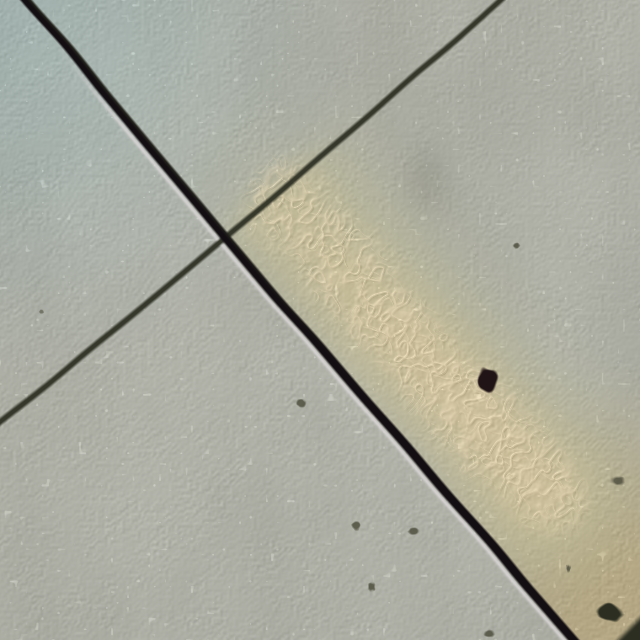
Give the GLSL for this texture, as a WebGL 1 fragment shader.

```glsl
precision highp float;
// Worn floor tiles split by two crossing dark joints, with a warm patch of light.
// The joints are distance fields over gently bent lines; mottling, grain and
// the scuffed streaks are value noise, embossed as if lit from the upper left.

uniform vec2 u_resolution;

const vec3 TILE_COOL = vec3(0.635, 0.695, 0.680);
const vec3 TILE_GREY = vec3(0.682, 0.688, 0.650);
const vec3 TILE_WARM = vec3(0.715, 0.650, 0.490);
const vec3 GLOW_COLOR = vec3(0.800, 0.745, 0.600);
const vec3 STREAK_COLOR = vec3(0.900, 0.830, 0.700);
const vec3 STRIP_COLOR = vec3(0.715, 0.710, 0.575);
const vec3 JOINT_DARK = vec3(0.075, 0.055, 0.070);
const vec3 JOINT_GREEN = vec3(0.170, 0.180, 0.130);
const vec3 RIM_COLOR = vec3(0.860, 0.845, 0.850);
const vec3 SPOT_COLOR = vec3(0.130, 0.080, 0.085);
const vec3 SPECK_COLOR = vec3(0.310, 0.310, 0.245);
const vec2 GLOW_START = vec2(0.440, 0.690);
const vec2 GLOW_END = vec2(0.845, 0.235);
const float LONG_HALF_WIDTH = 0.0068;
const float CROSS_HALF_WIDTH = 0.0045;
const float GRAIN_AMOUNT = 0.055;

float hash(vec2 p) {
  return fract(sin(dot(p, vec2(127.1, 311.7))) * 43758.545);
}

float noise(vec2 p) {
  vec2 i = floor(p), f = fract(p);
  f = f * f * (3.0 - 2.0 * f);
  return mix(mix(hash(i), hash(i + vec2(1.0, 0.0)), f.x),
             mix(hash(i + vec2(0.0, 1.0)), hash(i + 1.0), f.x), f.y);
}

float fbm(vec2 p) {
  float sum = 0.0, amp = 0.5;
  for (int i = 0; i < 4; i++) {
    sum += amp * noise(p);
    p = mat2(1.6, 1.2, -1.2, 1.6) * p + 7.3;
    amp *= 0.5;
  }
  return sum;
}

float segmentDistance(vec2 p, vec2 a, vec2 b) {
  vec2 ab = b - a;
  return length(p - a - ab * clamp(dot(p - a, ab) / dot(ab, ab), 0.0, 1.0));
}

// Signed distances: positive right of the long joint, above the cross joint.
float longJoint(vec2 p) {
  float bend = 0.007 * sin(3.1416 * p.y) - 0.005 * (noise(vec2(p.y * 13.0, 2.0)) - 0.5);
  return (p.x - 0.898 + 0.855 * p.y + bend) * 0.76;
}

float crossJoint(vec2 p) {
  float wobble = 0.004 * (noise(vec2(p.x * 14.0, 9.0)) - 0.5);
  return (p.y - 0.339 - 0.80 * p.x - 0.058 * p.x * p.x + wobble) * 0.77;
}

// Thin curling ridges along the zero level of warped noise.
float ridges(vec2 p) {
  vec2 q = mat2(0.76, 0.65, -0.65, 0.76) * p;
  q += 0.018 * vec2(noise(p * 45.0), noise(p * 45.0 + 31.0));
  float a = 1.0 - abs(2.0 * noise(q * vec2(105.0, 60.0)) - 1.0);
  float b = 1.0 - abs(2.0 * noise(q.yx * vec2(95.0, 60.0) + 17.0) - 1.0);
  return pow(max(a, b * 0.85), 3.0);
}

float spot(vec2 p, vec2 center, vec2 radius, float soft) {
  vec2 d = (p - center) / radius;
  float edge = 0.8 + 0.45 * noise(d * 1.3 + center * 60.0);
  return 1.0 - smoothstep(edge - soft, edge + soft, length(d));
}

void main() {
  vec2 p = gl_FragCoord.xy / u_resolution;
  float dLong = longJoint(p);
  float dCross = crossJoint(p);
  float rightSide = smoothstep(-0.004, 0.004, dLong);

  // Tile tone: cool at upper left, warm at lower right, faint mottling.
  vec3 color = mix(TILE_COOL, TILE_GREY, smoothstep(0.0, 0.65, length(p - vec2(0.0, 1.0))));
  float corner = 1.0 - smoothstep(0.02, 0.42, length(p - vec2(0.98, 0.05)));
  color = mix(color, TILE_WARM, 0.85 * corner * rightSide);
  color += 0.07 * (fbm(p * vec2(7.0, 4.5)) - 0.47);
  color -= 0.05 * exp(-dot((p - vec2(0.665, 0.715)) * vec2(28.0, 18.0), (p - vec2(0.665, 0.715)) * vec2(28.0, 18.0)));

  // Warm light beside the long joint, then scuffs inside it.
  float dGlow = segmentDistance(p, GLOW_START, GLOW_END);
  float below = smoothstep(-0.06, 0.03, -dCross);
  float strip = exp(-pow(dGlow / 0.13, 2.0)) * rightSide * mix(0.3, 1.0, below);
  color = mix(color, STRIP_COLOR, 0.85 * strip);
  float strength = mix(0.45, 1.0, smoothstep(0.68, 0.42, p.y));
  float glow = exp(-pow(dGlow / 0.072, 2.0)) * rightSide * below * strength;
  color = mix(color, GLOW_COLOR, 0.9 * glow);
  float scuffArea = (1.0 - smoothstep(0.025, 0.085, dGlow + 0.05 * (fbm(p * 22.0) - 0.5))) * rightSide;
  float ridge = ridges(p);
  float relief = ridge - ridges(p + vec2(-0.0025, 0.0025));
  color = mix(color, STREAK_COLOR, 0.48 * ridge * scuffArea);
  color += 0.085 * relief * scuffArea;

  // Fine embossed grain and scattered pale pits.
  float grain = noise(p * 210.0) - noise(p * 210.0 + vec2(-0.5, 0.5));
  color += GRAIN_AMOUNT * grain * (0.4 + noise(p * 35.0));
  color += 0.09 * smoothstep(0.88, 1.0, noise(p * 120.0 + 5.0));

  // Specks, two large spots and the shadowed corner.
  float specks = spot(p, vec2(0.471, 0.370), vec2(0.0065, 0.006), 0.35);
  specks = max(specks, spot(p, vec2(0.557, 0.179), vec2(0.006), 0.35));
  specks = max(specks, spot(p, vec2(0.647, 0.170), vec2(0.0075, 0.005), 0.35));
  specks = max(specks, spot(p, vec2(0.581, 0.083), vec2(0.005, 0.006), 0.4));
  specks = max(specks, spot(p, vec2(0.965, 0.249), vec2(0.009, 0.006), 0.4));
  specks = max(specks, spot(p, vec2(0.764, 0.010), vec2(0.007, 0.005), 0.4));
  specks = max(specks, spot(p, vec2(0.807, 0.616), vec2(0.004), 0.5));
  specks = max(specks, spot(p, vec2(0.888, 0.112), vec2(0.003, 0.005), 0.5));
  specks = max(specks, 0.7 * spot(p, vec2(0.065, 0.513), vec2(0.003), 0.5));
  color = mix(color, SPECK_COLOR, 0.85 * specks);
  color = mix(color, SPOT_COLOR, spot(p, vec2(0.762, 0.406), vec2(0.0155, 0.0170), 0.16));
  color = mix(color, JOINT_GREEN, spot(p, vec2(0.953, 0.043), vec2(0.0175, 0.0125), 0.18));
  color = mix(color, JOINT_GREEN, smoothstep(0.957, 0.975, p.x - p.y + 0.02 * p.x * p.y));

  // Joints, with a pale rim under the long one.
  float crossMask = 1.0 - smoothstep(CROSS_HALF_WIDTH - 0.003, CROSS_HALF_WIDTH + 0.003, abs(dCross));
  color = mix(color, JOINT_GREEN, 0.93 * crossMask);
  float rim = exp(-pow((dLong + 0.0115) / 0.0032, 2.0)) * (1.0 - smoothstep(0.78, 0.95, p.y));
  color = mix(color, RIM_COLOR, 0.8 * rim * (1.0 - crossMask));
  float longMask = 1.0 - smoothstep(LONG_HALF_WIDTH - 0.0025, LONG_HALF_WIDTH + 0.0025, abs(dLong));
  vec3 jointColor = mix(JOINT_DARK, JOINT_GREEN, 0.7 * smoothstep(0.0, 0.006, dLong) * smoothstep(0.3, 0.8, p.y));
  color = mix(color, jointColor, longMask);

  gl_FragColor = vec4(clamp(color, 0.0, 1.0), 1.0);
}
```
